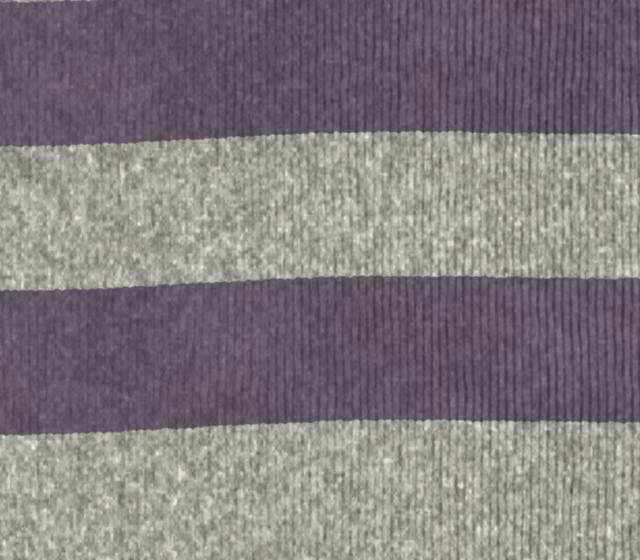
A Shadertoy shader for this texture:

```glsl
float hash(vec2 p) {
    return fract(sin(dot(p, vec2(12.9898, 78.233))) * 43758.5453);
}

float noise(vec2 p) {
    vec2 i = floor(p), f = fract(p);
    f = f * f * (3.0 - 2.0 * f);
    return mix(mix(hash(i), hash(i + vec2(1, 0)), f.x),
               mix(hash(i + vec2(0, 1)), hash(i + vec2(1, 1)), f.x), f.y);
}

void mainImage(out vec4 fragColor, in vec2 fragCoord) {
    vec2 uv = fragCoord / iResolution.xy;
    vec2 p = fragCoord / iResolution.y;
    float down = 1.0 - uv.y;

    // Vertical ribs, slightly wavering and clearer toward the right
    float ribX = p.x * 68.0 + 0.7 * noise(p * vec2(5.0, 4.0)) + 0.25 * noise(p * vec2(30.0, 24.0));
    float ribPos = fract(ribX) - 0.5;
    float groove = smoothstep(0.16, 0.5, abs(ribPos));
    float ribDepth = mix(0.3, 1.0, smoothstep(0.1, 0.95, uv.x))
                   * mix(0.5, 1.2, noise(p * vec2(45.0, 22.0)));

    // Sagging stripes with a stitched edge
    float sag = 0.237 + 0.026 * (1.0 - smoothstep(0.0, 0.6, uv.x))
              + 0.004 * smoothstep(0.65, 1.0, uv.x);
    float stitch = 0.004 * (0.5 - 2.0 * ribPos * ribPos)
                 + 0.004 * (noise(p * vec2(90.0, 60.0)) - 0.5);
    float period = 0.515;
    float stripe = abs(fract((down - sag + stitch) / period - 0.25) - 0.5) * period;
    float soft = max(0.0022, 1.0 / iResolution.y);
    float purple = 1.0 - smoothstep(-soft, soft, stripe - period * 0.25);

    // Yarn grain at several scales
    float cloud = noise(p * 5.0 + 3.0) - 0.5;
    float blotch = noise(p * vec2(55.0, 38.0)) - 0.5;
    float grain = noise(p * vec2(150.0, 105.0) + 17.0) - 0.5;
    float fibre = noise(p * vec2(270.0, 200.0) + 41.0) - 0.5;
    float fleck = smoothstep(0.72, 0.98, noise(p * vec2(125.0, 90.0) + 70.0));

    // Heathered grey yarn
    vec3 grey = vec3(0.635, 0.637, 0.595);
    grey += 0.04 * cloud + 0.11 * blotch + 0.22 * grain + 0.12 * fibre;
    grey += fleck * vec3(0.13, 0.13, 0.12);
    grey -= (groove - 0.35) * ribDepth * vec3(0.17, 0.165, 0.15);
    grey -= 0.1 * (1.0 - smoothstep(0.0, 0.3, length(uv - vec2(0.0, 0.88))));

    // Plum yarn, redder in places
    vec3 plum = vec3(0.372, 0.333, 0.385);
    plum += 0.035 * cloud + 0.035 * blotch + 0.07 * grain + 0.05 * fibre;
    plum += vec3(0.025, -0.006, -0.012) * (noise(p * vec2(9.0, 7.0) + 9.0) - 0.5);
    plum += 0.05 * fleck;
    plum -= (groove - 0.35) * ribDepth * vec3(0.125, 0.12, 0.12);

    fragColor = vec4(clamp(mix(grey, plum, purple), 0.0, 1.0), 1.0);
}
```
